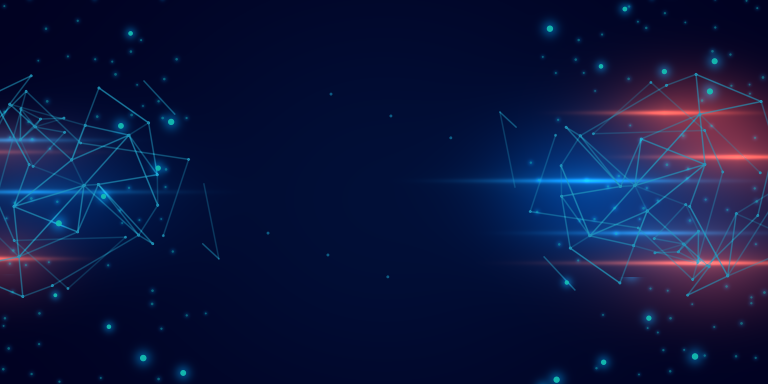
Give the GLSL for this background, as a WebGL 1 fragment shader.

```glsl
precision highp float;
// Dark navy backdrop with two glowing wire networks at the sides.
// Soft gaussian glows and horizontal light streaks lie under jittered-grid
// meshes; the left network is the right one turned by half a circle.

uniform vec2 u_resolution;

const vec3 NAVY_EDGE = vec3(0.002, 0.002, 0.125);
const vec3 NAVY_MID = vec3(0.003, 0.058, 0.215);
const vec3 BLUE_GLOW = vec3(0.0, 0.19, 0.36);
const vec3 RUST_GLOW = vec3(0.36, 0.12, 0.09);
const vec3 CYAN = vec3(0.08, 0.56, 0.72);
const vec3 ORANGE = vec3(1.0, 0.38, 0.18);
const vec3 WIRE = vec3(0.13, 0.62, 0.76);
const vec3 SPARK = vec3(0.08, 0.76, 0.70);
const vec2 PIVOT = vec2(0.936, 0.517);      // centre of the half turn
const vec2 NET_CENTER = vec2(1.74, 0.52);
const vec2 NET_RADIUS = vec2(0.40, 0.33);
const vec2 KNOT_CENTER = vec2(1.76, 0.38);
const float WIRE_WIDTH = 0.0012;
const float SPARK_CELL = 0.10;
const float DUST_CELL = 0.055;

float pixel;   // height of one pixel in canvas units

vec2 hash2(vec2 p) {
  vec3 q = fract(p.xyx * vec3(0.1031, 0.1030, 0.0973));
  q += dot(q, q.yzx + 33.33);
  return fract((q.xx + q.yz) * q.zy);
}

float glow(vec2 p, vec2 center, vec2 radius) {
  vec2 d = (p - center) / radius;
  return exp(-dot(d, d));
}

// Thin bright core with a wider haze, tapering to both ends
float streak(vec2 p, vec2 center, float halfLength) {
  vec2 d = abs(p - center);
  float taper = max(1.0 - d.x / halfLength, 0.0);
  float core = exp(-pow(d.y / 0.006, 2.0));
  float haze = exp(-d.y / 0.022);
  return taper * taper * (0.65 * core + 0.35 * haze);
}

float disc(float d, float radius) {
  return 1.0 - smoothstep(radius - 0.5 * pixel, radius + 0.7 * pixel, d);
}

float wire(vec2 p, vec2 a, vec2 b) {
  vec2 ab = b - a;
  float t = clamp(dot(p - a, ab) / dot(ab, ab), 0.0, 1.0);
  float d = length(p - a - ab * t);
  return 1.0 - smoothstep(0.0, WIRE_WIDTH + pixel, d);
}

vec2 node(vec2 id, float cell) {
  return (id + 0.06 + 0.88 * hash2(id + 517.0 * cell)) * cell;
}

float inside(vec2 p, vec2 center, vec2 radius) {
  return step(length((p - center) / radius), 1.0);
}

// Links between neighbouring jittered nodes within an ellipse
float mesh(vec2 p, float cell, vec2 center, vec2 radius, float density) {
  vec2 base = floor(p / cell);
  float sum = 0.0;
  for (int j = -1; j <= 1; j++) {
    for (int i = -1; i <= 0; i++) {
      vec2 id = base + vec2(float(i), float(j));
      vec2 a = node(id, cell);
      float keep = inside(a, center, radius);
      sum += keep * 0.8 * disc(length(p - a), 0.0035);
      for (int k = 0; k < 4; k++) {
        vec2 stepTo = k == 0 ? vec2(0.0, 1.0) : vec2(1.0, float(k) - 2.0);
        vec2 b = node(id + stepTo, cell);
        vec2 h = hash2(id * 3.0 + stepTo * 17.0 + 71.0);
        float shown = keep * inside(b, center, radius) * step(h.x, density);
        sum += shown * mix(0.25, 0.75, h.y) * wire(p, a, b);
      }
    }
  }
  return sum;
}

// Scattered points: x is the solid core, y is the halo
vec2 scatter(vec2 p, float cell, float density, float size) {
  vec2 result = vec2(0.0);
  vec2 base = floor(p / cell);
  for (int j = -1; j <= 1; j++) {
    for (int i = -1; i <= 1; i++) {
      vec2 id = base + vec2(float(i), float(j));
      vec2 h = hash2(id + 900.0 * cell);
      vec2 center = (id + 0.1 + 0.8 * hash2(id + 41.0)) * cell;
      float side = smoothstep(0.36, 0.56, abs(center.x - 0.96));
      float shown = step(h.x, density * side);
      float r = size * mix(0.55, 1.0, h.y);
      float d = length(p - center);
      result += shown * vec2(disc(d, r), exp(-pow(d / (r * 2.8), 2.0)));
    }
  }
  return result;
}

void main() {
  vec2 p = gl_FragCoord.xy / u_resolution * vec2(2.0, 1.0);
  pixel = 1.0 / u_resolution.y;
  vec2 turned = 2.0 * PIVOT - p;
  vec2 q = p.x < PIVOT.x ? turned : p;

  // Backdrop and broad glows
  vec3 color = mix(NAVY_EDGE, NAVY_MID, glow(p, vec2(1.0, 0.48), vec2(0.72, 0.62)));
  color += BLUE_GLOW * (0.85 * glow(p, vec2(1.51, 0.51), vec2(0.22, 0.17))
    + 0.65 * glow(p, vec2(0.12, 0.49), vec2(0.28, 0.17))
    + 0.5 * glow(p, vec2(1.80, 0.43), vec2(0.28, 0.16)));
  color += RUST_GLOW * (0.9 * glow(p, vec2(1.78, 0.70), vec2(0.20, 0.12))
    + 0.9 * glow(p, vec2(1.95, 0.60), vec2(0.22, 0.13))
    + 0.85 * glow(p, vec2(1.85, 0.30), vec2(0.25, 0.13))
    + 0.7 * glow(p, vec2(0.0, 0.32), vec2(0.15, 0.10))
    + 0.5 * glow(p, vec2(0.0, 0.61), vec2(0.20, 0.08)));

  // Light streaks
  color += CYAN * (streak(p, vec2(1.54, 0.529), 0.55)
    + 0.75 * streak(p, vec2(1.69, 0.393), 0.48)
    + 0.8 * streak(p, vec2(0.08, 0.500), 0.60)
    + 0.7 * streak(p, vec2(0.02, 0.635), 0.42));
  color += ORANGE * (0.85 * streak(p, vec2(1.73, 0.706), 0.36)
    + 0.9 * streak(p, vec2(1.92, 0.591), 0.42)
    + streak(p, vec2(1.83, 0.315), 0.62)
    + 0.8 * streak(p, vec2(0.0, 0.326), 0.30)
    + 0.3 * streak(p, vec2(0.0, 0.604), 0.40));

  // Networks, with a dense knot and a few loose strands
  float net = mesh(q, 0.125, NET_CENTER, NET_RADIUS, 0.55)
    + 0.7 * mesh(q, 0.19, NET_CENTER, NET_RADIUS, 0.45)
    + 0.8 * mesh(q, 0.06, KNOT_CENTER, vec2(0.09, 0.10), 0.6);
  net += 0.5 * (wire(q, vec2(1.302, 0.708), vec2(1.344, 0.669))
    + wire(q, vec2(1.417, 0.331), vec2(1.497, 0.245)))
    + 0.3 * wire(q, vec2(1.302, 0.708), vec2(1.341, 0.513));
  color = mix(color, WIRE, min(net, 0.85));

  // Sparks, dust and the two sparse rows across the middle
  float outer = smoothstep(0.16, 0.34, abs(p.y - 0.5));
  vec2 sparks = scatter(p, SPARK_CELL, mix(0.06, 0.25, outer), 0.0085);
  vec2 dust = scatter(p, DUST_CELL, 0.42, 0.0032);
  color += vec3(0.0, 0.24, 0.32) * (sparks.y + 0.5 * dust.y);
  color = mix(color, SPARK, min(0.9 * sparks.x + 0.4 * dust.x, 1.0));
  for (int i = 0; i < 3; i++) {
    vec2 center = vec2(0.862, 0.755) + float(i) * vec2(0.156, -0.057);
    float d = min(length(p - center), length(turned - center));
    color = mix(color, CYAN, 0.6 * disc(d, 0.0035));
  }

  gl_FragColor = vec4(min(color, 1.0), 1.0);
}
```
